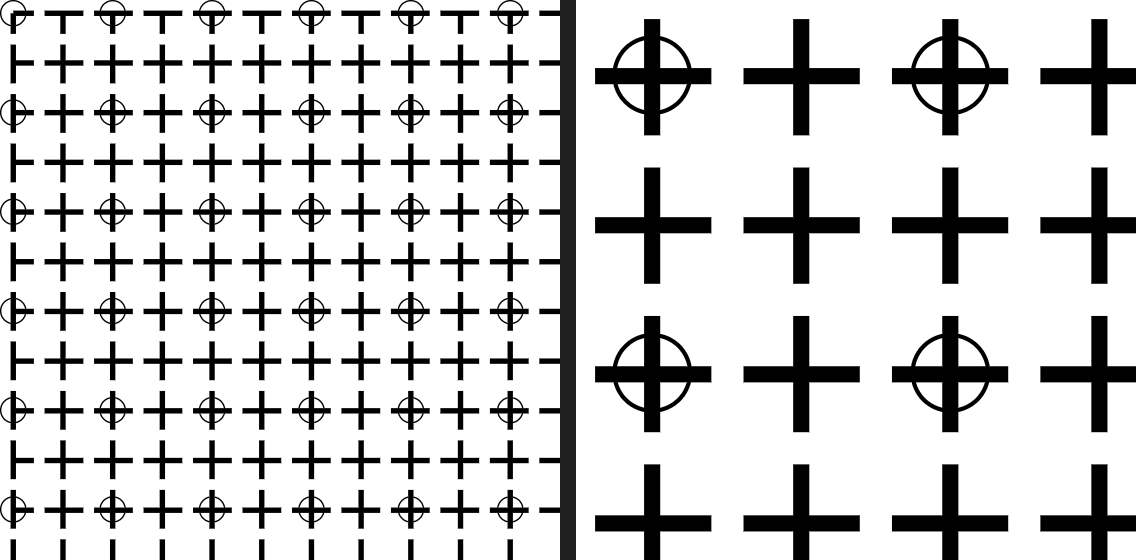
Left: the whole. Right: its middle third, enlarged.
This pattern is drawn by a Shadertoy shader. Its source:

```glsl
// Black dashed rules crossing on a white sheet, forming a grid of plus signs.
// Each rule is a repeated box distance; its dash step is a little shorter than
// the rule step, so crossings drift. Thin rings circle every second crossing.

#define MARGIN 0.0237            // first rule, from the left and top edges
#define RULE_STEP 0.08874        // spacing between rules
#define LAST_RULE 10.0           // index of the last rule each way
#define RULE_HALF_WIDTH 0.0048
#define DASH_CENTRE 0.0259       // centre of the first dash along a rule
#define DASH_STEP 0.08835
#define DASH_HALF_LENGTH 0.0346
#define RING_STEP vec2(0.1775, 0.1772)
#define LAST_RING 5.0
#define RING_RADIUS 0.0225
#define RING_HALF_WIDTH 0.00125

// Distance to the set of dashed rules running in the "along" direction
float dashedRules(float along, float across) {
    float rule = clamp(round((across - MARGIN) / RULE_STEP), 0.0, LAST_RULE);
    float side = abs(across - MARGIN - rule * RULE_STEP) - RULE_HALF_WIDTH;

    float dash = round((along - DASH_CENTRE) / DASH_STEP);
    float end = abs(along - DASH_CENTRE - dash * DASH_STEP) - DASH_HALF_LENGTH;
    end = max(end, MARGIN - along);   // every rule starts at the margin

    return max(side, end);
}

// Distance to the nearest ring outline
float rings(vec2 p) {
    vec2 cell = clamp(round((p - MARGIN) / RING_STEP), 0.0, LAST_RING);
    vec2 local = p - MARGIN - cell * RING_STEP;
    return abs(length(local) - RING_RADIUS) - RING_HALF_WIDTH;
}

void mainImage(out vec4 fragColor, in vec2 fragCoord) {
    // Canvas units, measured down from the top left corner
    float pixel = 1.0 / iResolution.y;
    vec2 p = vec2(fragCoord.x, iResolution.y - fragCoord.y) * pixel;

    float d = min(dashedRules(p.x, p.y), dashedRules(p.y, p.x));
    d = min(d, rings(p));

    // One pixel wide edge smoothing, black ink on white
    float ink = clamp(0.5 - d / pixel, 0.0, 1.0);
    fragColor = vec4(vec3(1.0 - ink), 1.0);
}
```
